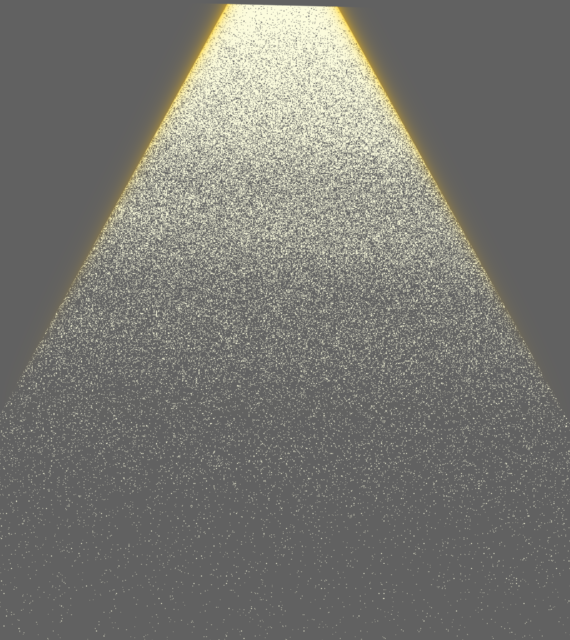
Write a WebGL 1 fragment shader that draws this background.

```glsl
precision highp float;
// A grainy cream light cone with golden rims, fading down a grey backdrop.

uniform vec2 u_resolution;

#define GRAIN_ROWS 1024.0    // grains per canvas height
#define GRAIN_CONTRAST 0.93  // 0 is a smooth haze, 1 is hard grain
#define BEAM_TOP 0.9915      // height of the lamp opening
#define TOP_TILT 0.025       // fall of the opening towards the right
#define LEFT_EDGE vec2(-0.090, -0.547)  // offset at the top, spread per depth
#define RIGHT_EDGE vec2(0.082, 0.567)
#define EDGE_COSINE 0.873    // turns horizontal gaps into perpendicular ones
#define GLOW_REACH 0.66      // depth at which the rim glow ends
#define HALO_WIDTH 0.010
#define RIM_WIDTH 0.008
#define RIPPLE 0.12          // strength of the density bands

const vec3 BACKDROP = vec3(0.38);
const vec3 CREAM = vec3(0.99, 0.99, 0.87);
const vec3 YELLOW = vec3(1.0, 0.89, 0.42);
const vec3 GOLD = vec3(0.86, 0.67, 0.15);

float hash(vec2 cell) {
  vec3 q = fract(cell.xyx * 0.1031);
  q += dot(q, q.yzx + 33.33);
  return fract((q.x + q.y) * q.z);
}

// Share of lit grains at a given depth below the opening
float grainDensity(float depth, float x) {
  float falloff = exp(-0.05 - depth - 5.2 * depth * depth) + 0.003;
  float bands = cos(35.0 * depth - 1.5 * x) * smoothstep(0.1, 0.3, depth);
  return falloff * (1.0 + RIPPLE * bands);
}

// Coverage of lit grains under a tent filter two pixels wide
float grainCoverage(vec2 p, float density, float pixel) {
  float lit = 0.0;
  for (int row = 0; row < 4; row++) {
    for (int column = 0; column < 4; column++) {
      vec2 offset = 0.5 * vec2(float(column), float(row)) - 0.75;
      vec2 weight = 0.5 * (1.0 - abs(offset));
      vec2 cell = floor((p + pixel * offset) * GRAIN_ROWS);
      lit += weight.x * weight.y * step(hash(cell + 17.0), density);
    }
  }
  return mix(density, lit, GRAIN_CONTRAST);
}

void main() {
  float pixel = 1.0 / u_resolution.y;
  vec2 p = gl_FragCoord.xy * pixel;
  float x = p.x - 0.5 * u_resolution.x * pixel;

  // Signed distance to the nearest side, positive inside the cone
  float gap = BEAM_TOP - TOP_TILT * x - p.y;
  float depth = max(gap, 0.0);
  float left = x - LEFT_EDGE.x - LEFT_EDGE.y * depth;
  float right = RIGHT_EDGE.x + RIGHT_EDGE.y * depth - x;
  float side = min(left, right) * EDGE_COSINE;
  float inside = smoothstep(-pixel, pixel, side);
  float belowTop = smoothstep(-pixel, pixel, gap);

  // Golden rim: wide halo outside, narrow tint inside
  float strength = pow(max(1.0 - depth / GLOW_REACH, 0.0), 1.4);
  float halo = exp(-max(-side, 0.0) / HALO_WIDTH);
  float rim = exp(-max(side, 0.0) / RIM_WIDTH);
  float glow = strength * halo * rim * belowTop;
  vec3 color = mix(BACKDROP, GOLD, 0.75 * glow);

  // Lit grains, tinted where they meet the rim
  float density = grainDensity(depth, x);
  float grains = grainCoverage(p, density, pixel) * inside * belowTop;
  vec3 grainColor = mix(CREAM, YELLOW, min(1.2 * strength * rim, 1.0));
  color = mix(color, grainColor, grains);

  gl_FragColor = vec4(color, 1.0);
}
```
